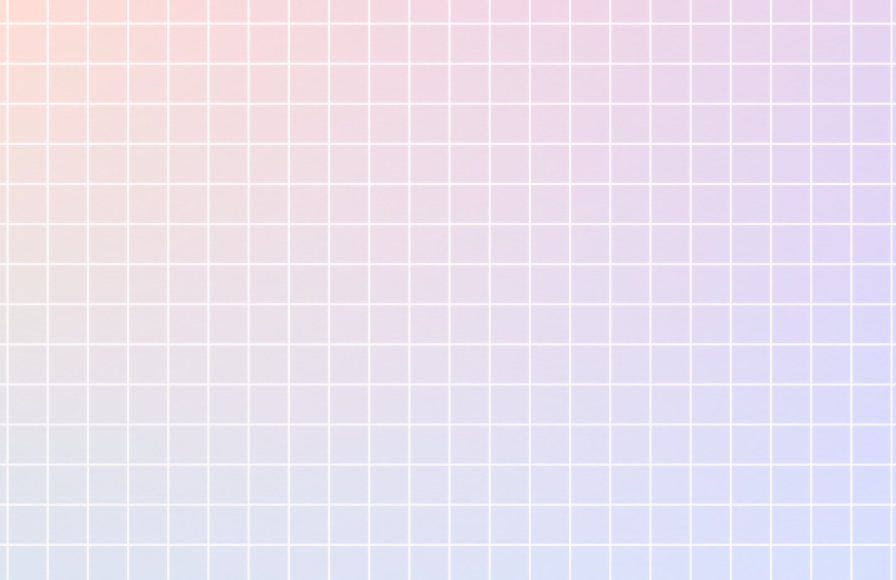
This pattern is drawn by a WebGL 1 fragment shader. Its source:

```glsl
precision highp float;
// Fine white square grid over a soft pastel wash: peach, pink, lilac and blue.
// The wash is a biquadratic blend of nine colours; the lines are distances to
// a repeated axis, with faint mottling and slight changes from line to line.

uniform vec2 u_resolution;

// Lengths are in canvas heights.
#define PITCH vec2(0.06928, 0.06912)
#define LINE_ORIGIN vec2(0.0130, 0.0607)
#define LINE_WIDTH 0.0037
#define LINE_COLOR vec3(0.99, 0.978, 0.988)
#define LINE_OPACITY 0.86
#define LINE_VARIATION 0.14
#define HALO_WIDTH 0.0045
#define HALO_OPACITY 0.13
#define MOTTLE 0.009
#define GRAIN 0.007

float hash(vec2 p) {
  vec3 q = fract(vec3(p.xyx) * 0.1031);
  q += dot(q, q.yzx + 33.33);
  return fract((q.x + q.y) * q.z);
}

float valueNoise(vec2 p) {
  vec2 cell = floor(p);
  vec2 f = fract(p);
  f = f * f * (3.0 - 2.0 * f);
  float low = mix(hash(cell), hash(cell + vec2(1.0, 0.0)), f.x);
  float high = mix(hash(cell + vec2(0.0, 1.0)), hash(cell + vec2(1.0, 1.0)), f.x);
  return mix(low, high, f.y);
}

// Quadratic curve through a, b and c at t = 0, 0.5 and 1.
vec3 blend3(vec3 a, vec3 b, vec3 c, float t) {
  return a * (1.0 - t) * (1.0 - 2.0 * t) + b * 4.0 * t * (1.0 - t) + c * t * (2.0 * t - 1.0);
}

vec3 pastelWash(vec2 uv) {
  vec3 bottom = blend3(vec3(0.868, 0.895, 0.945), vec3(0.868, 0.890, 0.967),
                       vec3(0.842, 0.878, 0.997), uv.x);
  vec3 middle = blend3(vec3(0.928, 0.890, 0.892), vec3(0.917, 0.872, 0.926),
                       vec3(0.867, 0.844, 0.976), uv.x);
  vec3 top = blend3(vec3(0.998, 0.866, 0.835), vec3(0.953, 0.846, 0.890),
                    vec3(0.908, 0.832, 0.936), uv.x);
  return blend3(bottom, middle, top, uv.y);
}

// Coverage of a centred stroke, smoothed over one pixel.
vec2 stroke(vec2 dist, float pixel) {
  return clamp((0.5 * LINE_WIDTH - dist) / pixel + 0.5, 0.0, 1.0);
}

void main() {
  float pixel = 1.0 / u_resolution.y;
  vec2 pos = gl_FragCoord.xy * pixel;
  vec3 color = pastelWash(gl_FragCoord.xy / u_resolution);

  // Distance to the nearest vertical (x) and horizontal (y) line
  vec2 grid = (pos - LINE_ORIGIN) / PITCH;
  vec2 lineId = floor(grid + 0.5);
  vec2 dist = abs(grid - lineId) * PITCH;

  // Broad tint patches and fine grain, stronger beside the lines
  float patches = valueNoise(pos * vec2(16.0, 22.0)) - 0.5;
  float grain = valueNoise(pos * vec2(130.0, 260.0)) - 0.5;
  float nearLine = exp(-min(dist.x, dist.y) / 0.012);
  color += MOTTLE * patches * vec3(1.0, -0.6, 0.5);
  color += GRAIN * grain * (0.5 + nearLine);

  // Soft glow, then strokes whose strength differs a little per line
  vec2 halo = exp(-dist * dist / (HALO_WIDTH * HALO_WIDTH));
  color = mix(color, LINE_COLOR, HALO_OPACITY * max(halo.x, halo.y));
  vec2 wear = vec2(hash(vec2(lineId.x, 7.0)), hash(vec2(lineId.y, 31.0)));
  vec2 ink = stroke(dist, pixel) * (LINE_OPACITY + LINE_VARIATION * (wear - 0.5));
  color = mix(color, LINE_COLOR, 1.0 - (1.0 - ink.x) * (1.0 - ink.y));

  gl_FragColor = vec4(clamp(color, 0.0, 1.0), 1.0);
}
```
